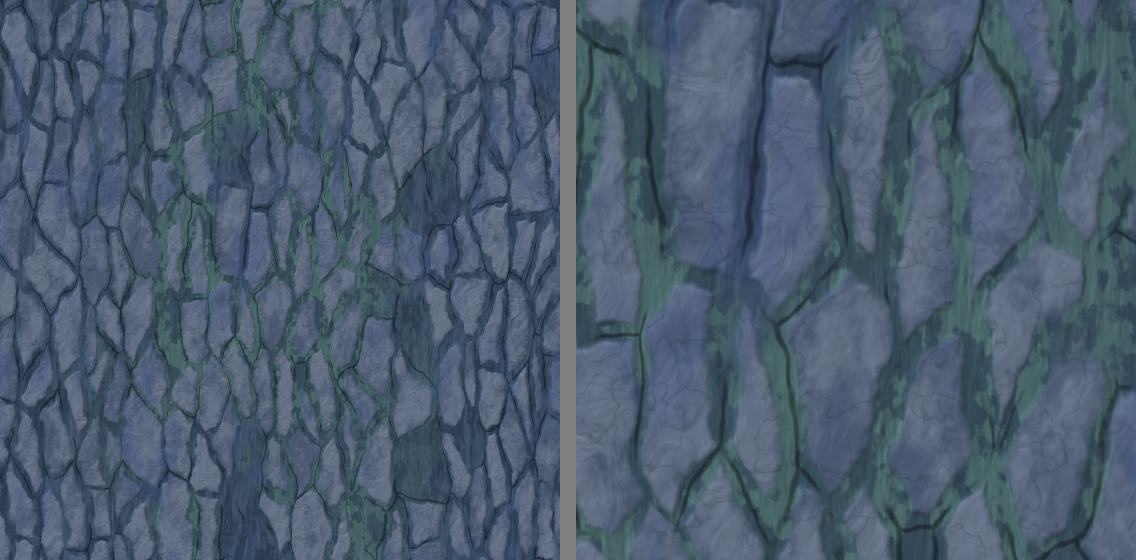
Left, the full canvas; right, a detail of the centre.
This texture is drawn by a WebGL 2 fragment shader. Its source:

```glsl
#version 300 es
precision highp float;
// Weathered tree bark: tall raised plates between dark fibrous furrows, with moss
// in a central band. Plates are warped, stretched Voronoi cells inset by a varying
// gap; a height field adds side light, and layered noise adds grain and moss.

uniform vec2 u_resolution;
out vec4 fragColor;

const vec2 PLATE_GRID = vec2(21.0, 8.0);     // plates across and up the canvas
const float GAP_MIN = 0.0025;                // furrow half width, canvas units
const float GAP_MAX = 0.0105;
const float LOST_PLATES = 0.10;              // share of cells sunk into furrow
const float EDGE_ROUGHNESS = 0.013;
const float RELIEF_STEP = 0.0014;
const float LIGHT_STRENGTH = 0.17;
const vec2 LIGHT_DIR = vec2(-0.55, 0.83);
const float MOSS_CENTER = 0.46;
const float MOSS_WIDTH = 0.30;

const vec3 FURROW_DARK = vec3(0.165, 0.225, 0.305);
const vec3 FURROW_MID = vec3(0.245, 0.315, 0.405);
const vec3 PLATE_MID = vec3(0.285, 0.345, 0.440);
const vec3 PLATE_LIGHT = vec3(0.395, 0.442, 0.522);
const vec3 BLUE_STAIN = vec3(0.255, 0.335, 0.505);
const vec3 MOSS_DARK = vec3(0.205, 0.295, 0.335);
const vec3 MOSS_LIGHT = vec3(0.300, 0.420, 0.420);

float hash(vec2 p) {
  vec3 q = fract(p.xyx * vec3(0.1031, 0.1030, 0.0973));
  q += dot(q, q.yzx + 33.33);
  return fract((q.x + q.y) * q.z);
}

vec2 hash2(vec2 p) {
  return vec2(hash(p + 17.3), hash(p + 71.9));
}

float noise(vec2 p) {
  vec2 i = floor(p), f = fract(p);
  f = f * f * (3.0 - 2.0 * f);
  return mix(mix(hash(i), hash(i + vec2(1, 0)), f.x),
             mix(hash(i + vec2(0, 1)), hash(i + vec2(1, 1)), f.x), f.y);
}

float fbm(vec2 p) {
  float sum = 0.0, amp = 0.533;
  for (int i = 0; i < 4; i++) {
    sum += amp * noise(p);
    p = mat2(1.92, 0.56, -0.56, 1.92) * p + 19.7;
    amp *= 0.5;
  }
  return sum;
}

// Nearest cell: x = distance to its border in canvas units, y = random id
vec2 plateCell(vec2 p) {
  vec2 q = p * PLATE_GRID, base = floor(q);
  vec2 cell = base, site = vec2(0.0);
  float nearest = 1e3;
  for (int y = -1; y <= 1; y++)
  for (int x = -1; x <= 1; x++) {
    vec2 c = base + vec2(x, y);
    vec2 r = c + 0.08 + 0.84 * hash2(c) - q;
    float d = dot(r, r);
    if (d < nearest) { nearest = d; cell = c; site = r; }
  }
  float border = 1.0;
  for (int y = -2; y <= 2; y++)
  for (int x = -2; x <= 2; x++) {
    if (x == 0 && y == 0) continue;
    vec2 c = cell + vec2(x, y);
    vec2 r = c + 0.08 + 0.84 * hash2(c) - q;
    vec2 normal = normalize(r - site);
    border = min(border, dot(0.5 * (r + site), normal) / length(normal * PLATE_GRID));
  }
  return vec2(border, hash(cell + 5.1));
}

// x = height, y = inset from the plate edge, z = plate id, w = border distance
vec4 bark(vec2 p) {
  vec2 w = p;
  w.x += 0.065 * (fbm(p * vec2(5.0, 4.0)) - 0.5) + 0.026 * (fbm(p * vec2(28.0, 15.0) + 4.0) - 0.5);
  w.y += 0.050 * (fbm(p * vec2(15.0, 9.0) + 31.0) - 0.5);
  vec2 cell = plateCell(w);
  float gap = mix(GAP_MIN, GAP_MAX, fract(cell.y * 7.31));
  gap += 0.03 * step(cell.y, LOST_PLATES);
  float inset = cell.x - gap + EDGE_ROUGHNESS * (fbm(p * vec2(65.0, 38.0)) - 0.5);
  float raised = smoothstep(-0.003, 0.005, inset);
  float flakes = fbm(p * vec2(75.0, 55.0) + 2.5 * noise(p * 38.0));
  float fibres = fbm(p * vec2(120.0, 32.0) + vec2(w.x * 60.0, 0.0));
  float height = 0.0045 * raised + mix(0.0075 * fibres, 0.0065 * flakes, raised);
  return vec4(height, inset, cell.y, cell.x);
}

void main() {
  vec2 p = gl_FragCoord.xy / u_resolution;
  vec4 b = bark(p);
  vec2 slope = vec2(bark(p + vec2(RELIEF_STEP, 0.0)).x, bark(p + vec2(0.0, RELIEF_STEP)).x) - b.x;
  float light = clamp(-dot(slope, LIGHT_DIR) / RELIEF_STEP, -1.3, 1.3);
  float plate = smoothstep(-0.0015, 0.0025, b.y);

  // Furrow fibres and plate surface
  float strands = fbm(p * vec2(95.0, 24.0) + 3.0 * noise(p * 14.0));
  float grain = fbm(p * vec2(190.0, 130.0));
  vec3 furrow = mix(FURROW_DARK, FURROW_MID, smoothstep(0.28, 0.68, 0.7 * strands + 0.3 * grain));
  float worn = 0.55 * fbm(p * vec2(45.0, 26.0) + 9.0) + 0.25 * grain + 0.2 * fract(b.z * 3.7);
  worn += 0.10 * smoothstep(0.0, 0.010, b.y) - 0.05;
  vec3 surface = mix(PLATE_MID, PLATE_LIGHT, smoothstep(0.32, 0.66, worn));
  vec3 color = mix(furrow, surface, plate);
  float stain = smoothstep(0.52, 0.75, fbm(p * vec2(26.0, 9.0) + 50.0));
  color = mix(color, BLUE_STAIN, 0.40 * stain);

  // Moss clings to furrows and plate rims in the central band
  float band = exp(-pow(abs(p.x - MOSS_CENTER) / MOSS_WIDTH, 4.0));
  float patches = smoothstep(0.36, 0.56, fbm(p * vec2(9.0, 5.0) + 23.0)) * band;
  float shelter = 1.0 - smoothstep(-0.001, 0.004, b.y);
  color = mix(color, mix(MOSS_DARK, color, 0.25), patches * shelter);
  float tufts = 0.55 * fbm(p * vec2(48.0, 22.0) + 81.0) + 0.45 * fbm(p * vec2(150.0, 100.0) + 7.0);
  color = mix(color, MOSS_LIGHT, 0.85 * smoothstep(0.47, 0.56, tufts) * patches * shelter);

  // Cracks along cell borders and thin flake lines, then side light
  float crack = (1.0 - smoothstep(0.0004, 0.0024, b.w)) * smoothstep(0.42, 0.60, fbm(p * 24.0 + 3.0));
  float flakeLine = 1.0 - smoothstep(0.0, 0.022, abs(fbm(p * vec2(32.0, 27.0) + 60.0) - 0.5));
  color *= 1.0 - 0.38 * crack - 0.10 * flakeLine * plate;
  color *= 1.0 + LIGHT_STRENGTH * light;
  fragColor = vec4(color, 1.0);
}
```
